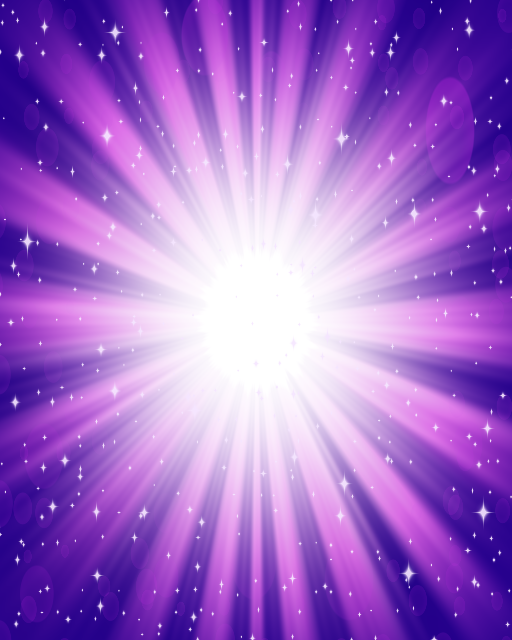
This background is drawn by a Shadertoy shader. Its source:

```glsl
// A white burst of light on indigo, with magenta beams, faint discs and sparkles.
// Beams are a cosine of a warped angle, roughened by gradient noise; the glow is
// a radial falloff, and the discs and sparkles are scattered in jittered cells.

const float TAU = 6.2831853;
const vec3 INDIGO  = vec3(0.14, 0.00, 0.54);
const vec3 MAGENTA = vec3(0.80, 0.22, 0.86);
const vec3 ORCHID  = vec3(0.72, 0.12, 0.86);
const vec3 SPARK   = vec3(0.96, 0.90, 1.00);

vec2 hash2(vec2 p) {
    p = vec2(dot(p, vec2(127.1, 311.7)), dot(p, vec2(269.5, 183.3)));
    return fract(sin(p) * 43758.55);
}

float gradientNoise(vec2 p) {
    vec2 cell = floor(p), f = fract(p);
    vec2 w = f * f * f * (f * (f * 6.0 - 15.0) + 10.0);
    vec2 e = vec2(0.0, 1.0);
    float a = dot(hash2(cell) * 2.0 - 1.0, f);
    float b = dot(hash2(cell + e.yx) * 2.0 - 1.0, f - e.yx);
    float c = dot(hash2(cell + e.xy) * 2.0 - 1.0, f - e.xy);
    float d = dot(hash2(cell + e.yy) * 2.0 - 1.0, f - e.yy);
    return mix(mix(a, b, w.x), mix(c, d, w.x), w.y);
}

// Broad beams, packed closer together towards the vertical axis
float beams(vec2 dir) {
    float fromVertical = atan(abs(dir.x), abs(dir.y)) / (0.25 * TAU);
    float k = 5.0 * pow(fromVertical, 0.714) + 0.16 * gradientNoise(dir * 3.0 + 7.0);
    float wave = smoothstep(0.15, 0.85, 0.5 + 0.5 * cos(TAU * k));
    float strength = 0.78 - 0.44 * dir.x * dir.y;
    return wave * strength;
}

// Fine radial streaks, about -1 to 1
float streaks(vec2 dir) {
    return 1.2 * gradientNoise(dir * 11.0 + 3.0) + 0.9 * gradientNoise(dir * 27.0);
}

// Soft disc with a slightly brighter rim
float disc(vec2 p, vec2 radii) {
    float d = length(p / radii);
    return smoothstep(1.0, 0.93, d) * (0.65 + 0.35 * smoothstep(0.4, 0.95, d));
}

float discLayer(vec2 uv, float cells, float seed) {
    vec2 p = uv * cells, id = floor(p);
    vec2 h = hash2(id + seed), pick = hash2(id + seed + 41.0);
    float size = mix(0.10, 0.26, pick.x);
    vec2 offset = fract(p) - mix(vec2(0.36), vec2(0.64), h);
    return disc(offset, size * vec2(1.0, 1.35)) * step(0.45, pick.y);
}

// Four-pointed glint with a small halo
float glint(vec2 p, float size) {
    vec2 d = abs(p) / (size * vec2(0.85, 1.1));
    float spikes = smoothstep(1.05, 0.45, sqrt(d.x) + sqrt(d.y));
    float halo = max(0.0, 1.0 - 1.4 * length(d));
    return spikes + 0.5 * halo * halo;
}

float glintLayer(vec2 uv, float cells, float size, float density, float seed) {
    vec2 p = uv * cells, id = floor(p);
    vec2 h = hash2(id + seed), pick = hash2(id + seed + 17.0);
    float scale = size * cells * mix(0.6, 1.15, pick.x);
    vec2 offset = fract(p) - mix(vec2(0.25), vec2(0.75), h);
    return glint(offset, scale) * step(pick.y, density);
}

void mainImage(out vec4 fragColor, in vec2 fragCoord) {
    vec2 uv = fragCoord / iResolution.xy;
    vec2 q = (uv - vec2(0.502, 0.499)) * 2.0 + 0.0001;
    float r = length(q);
    vec2 dir = q / r;

    // Beams over a violet haze
    float beam = beams(dir);
    float streak = streaks(dir);
    float haze = 0.52 * smoothstep(1.25, 0.4, r);
    float amount = haze + (0.78 * beam + 0.22 * streak) * smoothstep(1.55, 0.7, r);
    vec3 color = mix(INDIGO, MAGENTA, clamp(amount, 0.0, 1.0));
    color += vec3(0.05, 0.01, 0.06) * gradientNoise(uv * vec2(5.0, 4.0));

    // Faint discs: one large, two near the top, the rest scattered
    float discs = disc(uv - vec2(0.879, 0.796), vec2(0.049, 0.086));
    discs += 0.7 * disc(uv - vec2(0.40, 0.945), vec2(0.047, 0.065));
    discs += 0.6 * disc(uv - vec2(0.53, 0.86), vec2(0.034, 0.062));
    for (int i = 0; i < 3; i++) {
        float n = float(i);
        discs += 0.4 * discLayer(uv + 0.07 * n, 5.0 + 4.0 * n, 11.0 * n);
    }
    color = mix(color, ORCHID, min(0.36 * discs, 0.6) * smoothstep(0.5, 0.95, r));

    // White burst, its edge broken up by the rays
    float reach = r * (1.0 - 0.13 * streak - 0.10 * (beam - 0.4));
    float glow = exp(-pow(reach / 0.70, 3.0));
    glow = max(glow, smoothstep(0.46, 0.20, reach));
    color = mix(color, vec3(1.0), glow);

    // Sparkles, from few and large to many and small
    float sparkles = 0.0;
    for (int i = 0; i < 4; i++) {
        float n = float(i);
        float cells = 7.0 * pow(1.55, n);
        float size = 0.026 * pow(0.66, n);
        sparkles += glintLayer(uv + 0.031 * n, cells, size, 0.42, 5.0 + 23.0 * n);
    }
    color = mix(color, SPARK, clamp(sparkles, 0.0, 1.0) * 0.92);

    fragColor = vec4(clamp(color, 0.0, 1.0), 1.0);
}
```
